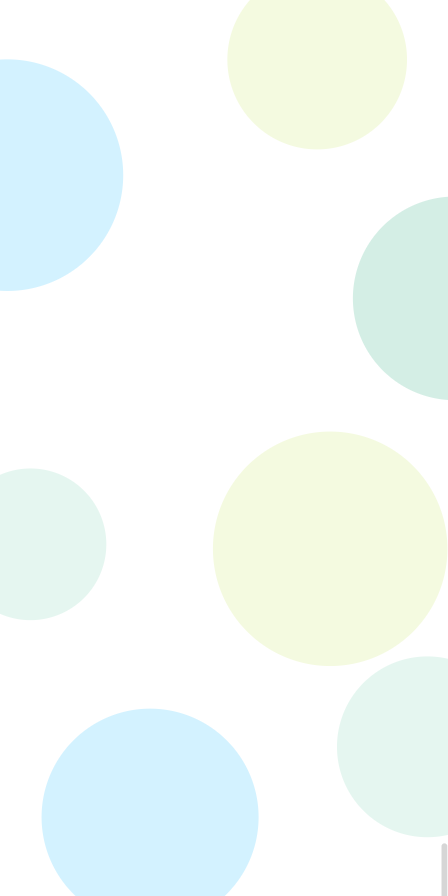
Give the GLSL for this background, as a Shadertoy shader.

```glsl
const vec3 LEMON = vec3(0.957, 0.98, 0.878);
const vec3 SKY = vec3(0.827, 0.949, 1.0);
const vec3 MINT = vec3(0.898, 0.965, 0.941);
const vec3 DEEP_MINT = vec3(0.831, 0.933, 0.898);

// Coverage of a shape from its signed distance, softened over one pixel
float coverage(float dist) {
    return clamp(0.5 - dist * iResolution.x, 0.0, 1.0);
}

void paintDisc(inout vec3 color, vec2 p, vec2 center, float radius, vec3 tint) {
    color = mix(color, tint, coverage(length(p - center) - radius));
}

// Upright bar with round ends
float capsule(vec2 p, vec2 base, float height, float radius) {
    p -= base;
    p.y -= clamp(p.y, 0.0, height);
    return length(p) - radius;
}

void mainImage(out vec4 fragColor, in vec2 fragCoord) {
    // Canvas width is one unit
    vec2 p = fragCoord / iResolution.x;
    vec3 color = vec3(1.0);

    // Pastel discs, top to bottom
    paintDisc(color, p, vec2(0.708, 1.867), 0.2005, LEMON);
    paintDisc(color, p, vec2(0.0165, 1.609), 0.2585, SKY);
    paintDisc(color, p, vec2(1.015, 1.334), 0.2273, DEEP_MINT);
    paintDisc(color, p, vec2(0.737, 0.775), 0.2617, LEMON);
    paintDisc(color, p, vec2(0.068, 0.785), 0.1693, MINT);
    paintDisc(color, p, vec2(0.954, 0.333), 0.2018, MINT);
    paintDisc(color, p, vec2(0.335, 0.176), 0.2422, SKY);

    // Grey bar in the lower right corner
    float bar = capsule(p, vec2(0.992, -0.1), 0.211, 0.0065);
    color = mix(color, vec3(0.84), coverage(bar));

    fragColor = vec4(color, 1.0);
}
```
